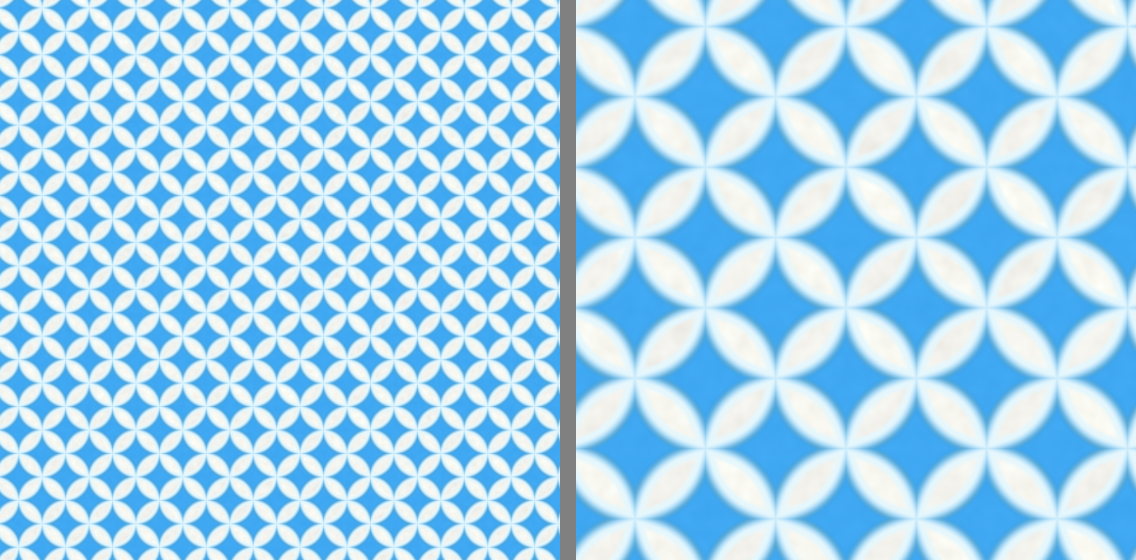
Left: the whole. Right: its middle third, enlarged.
Give the GLSL for this pattern, as a WebGL 1 fragment shader.

```glsl
precision highp float;
// Soft cream petals from overlapping circles on a sky blue ground.

uniform vec2 u_resolution;

#define REPEATS 11.94              // pattern periods across and down
#define NODE vec2(0.1172, 0.8603)  // a point where four petals meet
#define SOFTNESS 0.05              // half width of the petal edge, in periods
#define JOIN 0.018                 // extra petal width at the meeting points
#define WEAR 0.035                 // strength of the mottling
#define BLUE vec3(0.25, 0.66, 0.95)
#define PALE vec3(0.90, 0.97, 0.99)
#define CREAM vec3(0.985, 0.985, 0.955)
#define GREY vec3(0.945, 0.94, 0.92)
#define EDGE_SHADE vec3(0.01, 0.04, 0.09)

float hash(vec2 p) {
  return fract(sin(dot(p, vec2(127.1, 311.7))) * 4375.85);
}

vec2 gradient(vec2 cell) {
  float angle = 6.2832 * hash(cell);
  return vec2(cos(angle), sin(angle));
}

float gradientNoise(vec2 p) {
  vec2 i = floor(p), f = fract(p);
  vec2 w = f * f * f * (f * (f * 6.0 - 15.0) + 10.0);
  vec2 e = vec2(1.0, 0.0);
  float a = dot(gradient(i), f);
  float b = dot(gradient(i + e), f - e);
  float c = dot(gradient(i + e.yx), f - e.yx);
  float d = dot(gradient(i + 1.0), f - 1.0);
  return mix(mix(a, b, w.x), mix(c, d, w.x), w.y);
}

// Distance to the nearest whole-number lattice point
float latticeDistance(vec2 p) {
  return length(fract(p + 0.5) - 0.5);
}

// Signed distance to the petals: the overlap of two lattices of circles
float petalDistance(vec2 p) {
  float circles = max(latticeDistance(p - vec2(0.5, 0.0)),
                      latticeDistance(p - vec2(0.0, 0.5))) - 0.5;
  float node = min(latticeDistance(p), latticeDistance(p - 0.5));
  return circles - JOIN * exp(-120.0 * node * node);
}

void main() {
  vec2 uv = gl_FragCoord.xy / u_resolution;
  vec2 p = (uv - NODE) * REPEATS;
  float pixel = REPEATS / min(u_resolution.x, u_resolution.y);
  float soft = max(SOFTNESS, pixel);
  float dist = petalDistance(p);
  float mottle = gradientNoise(p * 7.0) + 0.5 * gradientNoise(p * 15.0 + 31.0);

  // Rising petals are greyer than falling ones, each a little different
  vec2 petal = floor(p * 2.0);
  float rising = 1.0 - mod(petal.x + petal.y, 2.0);
  float greyness = 0.15 + 0.5 * rising + 0.3 * hash(petal + 50.0);
  vec3 fill = mix(CREAM, GREY, greyness);
  fill += WEAR * mottle * vec3(0.8, 1.0, 1.2);

  // Cool rim inside each petal, then the blurred edge to the ground
  fill = mix(fill, PALE, smoothstep(-0.09, -0.05, dist));
  float cover = 1.0 - smoothstep(0.005 - soft, 0.005 + soft, dist);
  vec3 ground = BLUE + 0.4 * WEAR * mottle;
  vec3 color = mix(ground, fill, cover);

  // Dull shade just outside the edge
  float rim = (dist - 0.025) / 0.022;
  color -= EDGE_SHADE * exp(-rim * rim) * (1.0 + 0.6 * mottle);

  gl_FragColor = vec4(clamp(color, 0.0, 1.0), 1.0);
}
```
